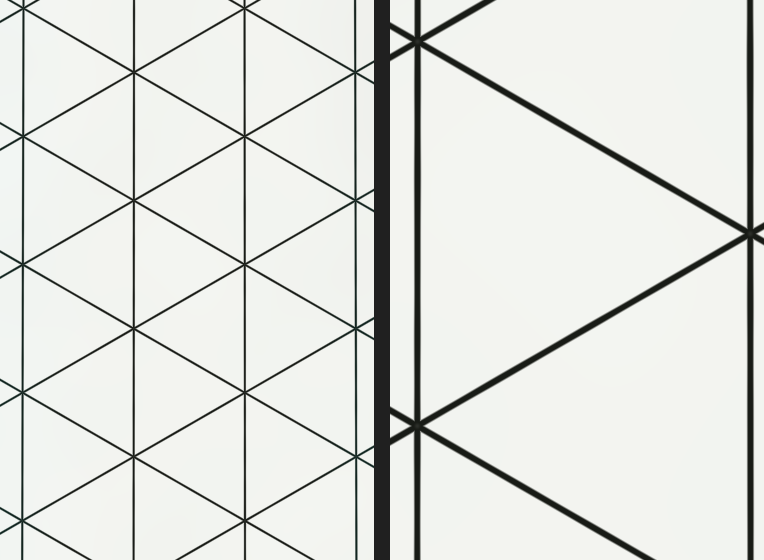
Left: the whole. Right: its middle third, enlarged.
Write a Shadertoy shader that draws this pattern.

```glsl
// Thin dark lines on off-white paper forming an equilateral triangle lattice.
// Three line families, 60 degrees apart, are repeated with fract; gradient noise
// gives the paper a faint mottle and the ink a slight change of weight and tint.

#define SIDE 0.2288                 // triangle side, in canvas heights
#define ANCHOR vec2(0.4371, 0.5275) // one lattice vertex
#define KEYSTONE 0.008              // slight narrowing towards the top
#define LINE_WIDTH 0.0037
#define EDGE_SOFTNESS 0.0004
#define NODE_RADIUS 0.0036
#define WEIGHT_WOBBLE 0.12
#define PAPER vec3(0.951, 0.957, 0.941)
#define INK vec3(0.095, 0.105, 0.085)
#define INK_TINT vec3(0.06, 0.15, 0.13)
#define MOTTLE 0.008

const float ROOT3 = 1.7320508;

vec2 hashGradient(vec2 cell) {
    vec3 h = fract(cell.xyx * vec3(0.1031, 0.1030, 0.0973));
    h += dot(h, h.yzx + 33.33);
    float angle = 6.28318 * fract((h.x + h.y) * h.z);
    return vec2(cos(angle), sin(angle));
}

float gradientNoise(vec2 p) {
    vec2 i = floor(p), f = fract(p);
    vec2 u = f * f * f * (f * (f * 6.0 - 15.0) + 10.0);
    vec2 e = vec2(0.0, 1.0);
    float a = dot(hashGradient(i), f);
    float b = dot(hashGradient(i + e.yx), f - e.yx);
    float c = dot(hashGradient(i + e.xy), f - e.xy);
    float d = dot(hashGradient(i + e.yy), f - e.yy);
    return mix(mix(a, b, u.x), mix(c, d, u.x), u.y);
}

// Distance to the nearest of the three line families
float latticeLines(vec2 p) {
    float spacing = 0.5 * ROOT3 * SIDE;
    vec3 across = vec3(p.x, 0.5 * (p.x + ROOT3 * p.y), 0.5 * (p.x - ROOT3 * p.y));
    vec3 d = abs(fract(across / spacing + 0.5) - 0.5) * spacing;
    return min(d.x, min(d.y, d.z));
}

// Distance to the nearest crossing, from two interleaved rectangular grids
float latticeNodes(vec2 p) {
    vec2 cell = vec2(ROOT3, 1.0) * SIDE;
    vec2 q = p / cell;
    vec2 corner = (fract(q + 0.5) - 0.5) * cell;
    vec2 centre = (fract(q) - 0.5) * cell;
    return min(length(corner), length(centre));
}

void mainImage(out vec4 fragColor, in vec2 fragCoord) {
    vec2 uv = fragCoord / iResolution.y;
    float aspect = iResolution.x / iResolution.y;
    vec2 p = uv;
    p.x = 0.5 * aspect + (uv.x - 0.5 * aspect) * (1.0 + KEYSTONE * (uv.y - 0.5));
    p -= ANCHOR;

    // Paper: cooler at the left, a touch darker at the upper right
    float across = uv.x / aspect;
    vec3 color = PAPER + MOTTLE * gradientNoise(uv * 5.0);
    color += vec3(-0.004, 0.003, 0.008) * (1.0 - smoothstep(0.0, 0.3, across));
    color -= 0.012 * smoothstep(0.75, 1.0, across) * smoothstep(0.2, 1.0, uv.y);

    // Ink: lines joined by small rounded crossings
    float halfWidth = 0.5 * LINE_WIDTH * (1.0 + WEIGHT_WOBBLE * gradientNoise(uv * 24.0));
    float soft = 0.6 / iResolution.y + EDGE_SOFTNESS;
    float node = latticeNodes(p);
    float shape = min(latticeLines(p) - halfWidth, node - NODE_RADIUS);
    float coverage = 1.0 - smoothstep(-soft, soft, shape);

    // Cooler ink towards the sides, slightly paler at each crossing
    float tint = smoothstep(0.3, 0.5, abs(across - 0.5)) * (1.0 - 0.4 * uv.y);
    vec3 ink = mix(INK, INK_TINT, tint);
    ink += 0.08 * (1.0 - smoothstep(0.0, 0.5 * NODE_RADIUS + soft, node));

    fragColor = vec4(mix(color, ink, coverage), 1.0);
}
```
